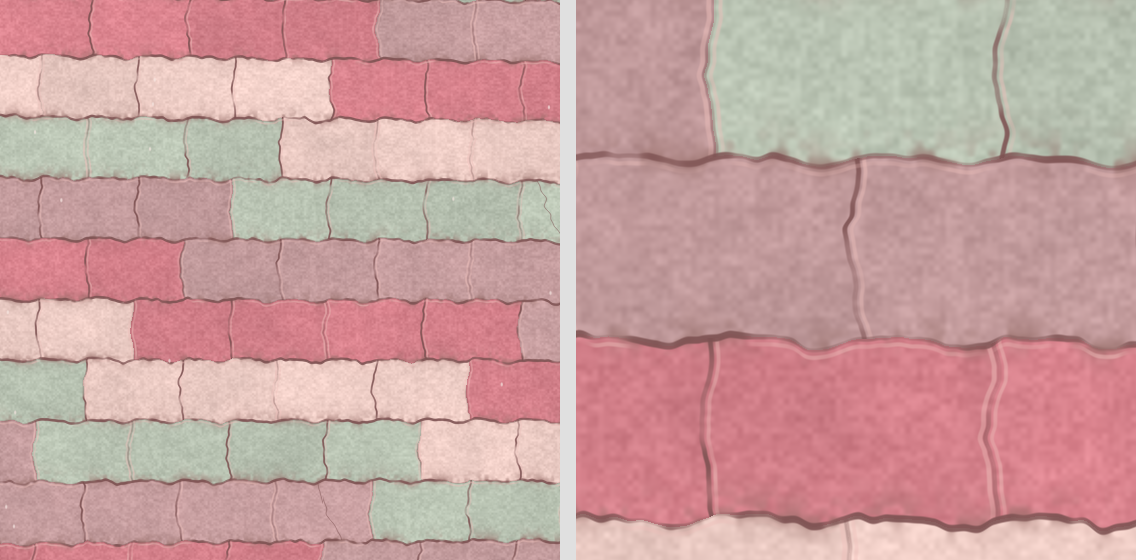
Left, the full canvas; right, a detail of the centre.
Give the GLSL for this texture, as a WebGL 1 fragment shader.

```glsl
precision highp float;
uniform vec2 u_resolution;

const float TAU = 6.2831853;

// Layout, in canvas units unless noted
const float ROW_HEIGHT = 0.1088;
const float BRICK_WIDTH = 0.172;
const float BASE_LINE = 0.03;      // height of the lowest full row
const float RUN_ORIGIN = 0.677;    // start of a colour run in the anchor row
const float ANCHOR_ROW = 8.0;
const float STAGGER = 0.51;        // shift per row, in bricks
const float RUN_LENGTH = 4.0;      // bricks of one colour
const float KEYSTONE = 0.017;      // upper rows sag to the right
const float EDGE_WAVE = 0.0042;
const float SIDE_WAVE = 0.0036;
const float RAGGED = 0.0035;       // fine chipping along the edges
const float JOINT_HALF = 0.0012;
const float JOINT_BLUR = 0.001;

// Wear
const float TONE_VARIATION = 0.07;
const float GRAIN = 0.12;
const float BLOTCH = 0.08;
const float GRIME_WIDTH = 0.009;
const float CRACKED_SHARE = 0.08;
const float CHIP_SHARE = 0.02;

const vec3 MAUVE = vec3(0.77, 0.615, 0.62);
const vec3 GREEN = vec3(0.725, 0.765, 0.70);
const vec3 CREAM = vec3(0.92, 0.795, 0.765);
const vec3 RED = vec3(0.845, 0.51, 0.55);
const vec3 JOINT_DARK = vec3(0.49, 0.32, 0.32);
const vec3 JOINT_PALE = vec3(0.93, 0.75, 0.73);
const vec3 GRIME = vec3(0.58, 0.42, 0.40);
const vec3 CHIP = vec3(0.96, 0.90, 0.88);

float hash(vec2 p) {
  return fract(sin(dot(p, vec2(127.1, 311.7))) * 43758.5453);
}

float noise(vec2 p) {
  vec2 i = floor(p), f = fract(p);
  f = f * f * (3.0 - 2.0 * f);
  return mix(mix(hash(i), hash(i + vec2(1.0, 0.0)), f.x),
             mix(hash(i + vec2(0.0, 1.0)), hash(i + 1.0), f.x), f.y);
}

// Soft line: 1 on the line, 0 away from it
float stroke(float d, float halfWidth) {
  float soft = max(JOINT_BLUR, 1.0 / u_resolution.y);
  return 1.0 - smoothstep(halfWidth - 0.5 * soft, halfWidth + soft, abs(d));
}

vec3 brickColor(float index) {
  float k = mod(index, 4.0);
  return k < 0.5 ? MAUVE : k < 1.5 ? GREEN : k < 2.5 ? CREAM : RED;
}

// Scalloped bed joint, two humps per brick, chipped by noise
float edgeWave(float u, float line) {
  float wave = sin(TAU * 2.0 * u) + 0.4 * sin(TAU * 4.0 * u + 1.1);
  float drift = noise(vec2(u * 7.0, line * 5.3)) - 0.5;
  float chips = noise(vec2(u * 19.0, line * 3.7)) - 0.5;
  return EDGE_WAVE * (0.7 * wave + drift) + RAGGED * chips;
}

void main() {
  vec2 p = gl_FragCoord.xy / u_resolution;

  // Nearest bed joint, then the row above or below it
  float y = (p.y + KEYSTONE * p.x * (p.y - 0.3) - BASE_LINE) / ROW_HEIGHT;
  float line = floor(y + 0.5);
  float u = (p.x - RUN_ORIGIN) / BRICK_WIDTH;
  float bed = (y - line) * ROW_HEIGHT - edgeWave(u + STAGGER * (ANCHOR_ROW - line), line);
  float row = line - 1.0 + step(0.0, bed);
  float v = y - row;

  // Wavy side joints and the brick between them
  float depth = ANCHOR_ROW - row;
  u += STAGGER * depth;
  float jointId = floor(u + 0.5);
  float seed = hash(vec2(jointId, row + 17.0));
  float bend = noise(vec2(v * 6.0, jointId + row * 9.0)) - 0.5 - sin(TAU * (1.1 * v + 0.12) + 0.8 * seed);
  float ragged = RAGGED * (noise(vec2(v * 13.0, seed * 90.0)) - 0.5);
  u += (SIDE_WAVE * bend + ragged + 0.006 * (seed - 0.5)) / BRICK_WIDTH;
  float side = (u - jointId) * BRICK_WIDTH;
  vec2 brick = vec2(floor(u), row);
  float f = u - brick.x;

  // Face colour with tone, stains and grain
  vec3 color = brickColor(floor(brick.x / RUN_LENGTH) - depth);
  float stain = noise(p * 19.0) * 0.6 + noise(p * 47.0) * 0.4;
  color *= 1.0 + TONE_VARIATION * (hash(brick + 3.7) - 0.5) + BLOTCH * (stain - 0.5);
  float fine = 0.45 * noise(p * vec2(130.0, 170.0)) + 0.55 * noise(p * 290.0 + 31.0);
  color += GRAIN * (fine - 0.5);

  // Speckled grime gathered along the bed joints
  float speckle = smoothstep(0.35, 0.75, 0.5 * noise(p * 42.0 + 8.0) + 0.5 * noise(p * 160.0));
  float reach = exp(-abs(bed) / (bed < 0.0 ? GRIME_WIDTH * 0.6 : GRIME_WIDTH));
  color = mix(color, GRIME, 0.75 * reach * speckle);

  // Occasional slanting cracks
  float crackSeed = hash(brick + 41.3);
  float path = 0.08 + 5.0 * crackSeed + 0.28 * (1.0 - v) + 0.06 * noise(vec2(v * 7.0, row));
  float crack = stroke((f - path) * BRICK_WIDTH, 0.0005) * step(crackSeed, CRACKED_SHARE);
  color = mix(color, JOINT_DARK, 0.5 * crack);

  // Side joints: broken dark gap or pale filling, with a lit lip
  float paleness = smoothstep(0.45, 0.8, seed);
  float fade = smoothstep(0.1, 0.75, noise(vec2(v * 6.0, seed * 60.0)));
  float lip = 0.25 + 0.75 * noise(vec2(v * 8.0, seed * 35.0));
  color = mix(color, JOINT_PALE, 0.55 * lip * stroke(side - 0.004, 0.0009));
  color = mix(color, JOINT_DARK, (0.9 - 0.55 * paleness) * (0.25 + 0.75 * fade) * stroke(side, JOINT_HALF));
  color = mix(color, JOINT_PALE, 0.6 * paleness * lip * stroke(side + 0.003, JOINT_HALF));

  // Bed joints: a line of uneven strength and width, with a thin lit lip
  float wear = noise(vec2(p.x * 34.0, line * 7.1)) * 0.6 + noise(vec2(p.x * 95.0, line * 3.3)) * 0.4;
  float gap = smoothstep(0.15, 0.7, wear);
  color = mix(color, JOINT_PALE, 0.5 * (1.0 - gap) * stroke(bed + 0.0045, 0.001));
  color = mix(color, JOINT_DARK, (0.2 + 0.7 * gap) * stroke(bed, JOINT_HALF * (0.6 + gap)));

  // Sparse pale chips
  vec2 cell = floor(p * 24.0);
  vec2 spot = 0.25 + 0.5 * vec2(hash(cell + 5.1), hash(cell + 9.4));
  float chip = stroke(length((fract(p * 24.0) - spot) * vec2(1.0, 0.6)) / 24.0, 0.0015);
  color = mix(color, CHIP, 0.7 * chip * step(hash(cell + 2.9), CHIP_SHARE));

  gl_FragColor = vec4(color, 1.0);
}
```
